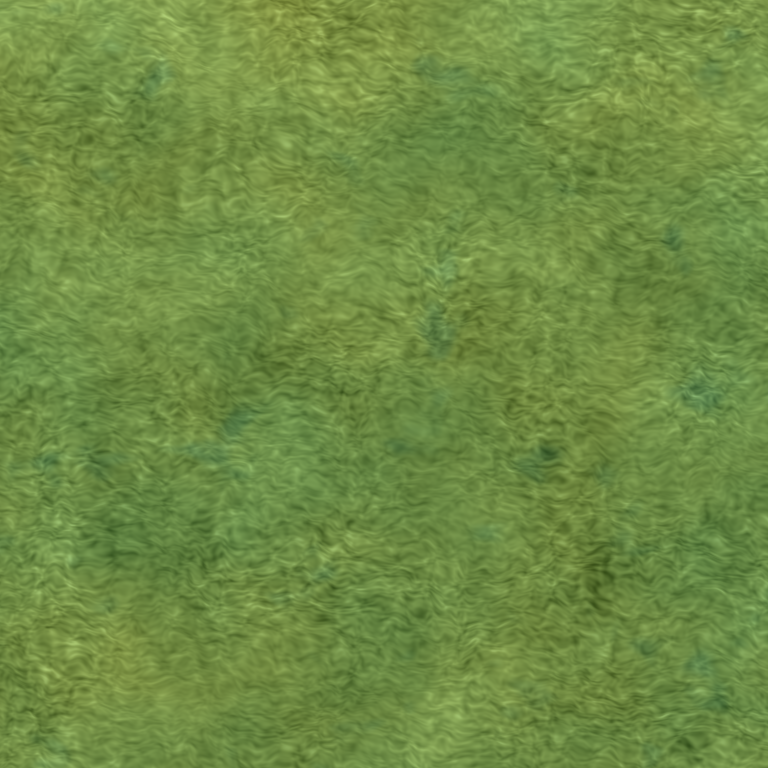
This texture is drawn by a Shadertoy shader. Its source:

```glsl
// A sunlit lawn seen at a slant: short, soft, mostly horizontal tufts over
// broad patches of yellow, mid and bluish green. Layers of gradient noise,
// stretched sideways and gently warped, add up to tone and tint.

const vec3 GRASS_GREEN = vec3(0.437, 0.550, 0.266);
const vec3 TONE_AXIS   = vec3(1.00, 1.06, 0.76);    // shadow to highlight
const vec3 WARM_AXIS   = vec3(0.85, 0.12, -0.35);   // bluish to dry yellow
const vec3 COOL_SHADE  = vec3(-0.075, -0.045, 0.01);

const vec2 BLADE_SCALE = vec2(108.0, 205.0);
const vec2 TUFT_SCALE  = vec2(58.0, 122.0);
const vec2 CLUMP_SCALE = vec2(25.0, 44.0);
const vec2 PATCH_SCALE = vec2(4.5, 5.5);

float hash(vec2 p) {
    return fract(sin(dot(p, vec2(127.1, 311.7))) * 43758.5453);
}

// Dot product of a random unit gradient with the offset from its corner
float cornerSlope(vec2 cell, vec2 offset) {
    float angle = 6.28318 * hash(cell);
    return dot(vec2(cos(angle), sin(angle)), offset);
}

// Gradient noise, centred on zero
float noise(vec2 p) {
    vec2 cell = floor(p);
    vec2 f = p - cell;
    vec2 s = f * f * f * (f * (f * 6.0 - 15.0) + 10.0);
    vec2 e = vec2(1.0, 0.0);
    float low  = mix(cornerSlope(cell, f), cornerSlope(cell + e.xy, f - e.xy), s.x);
    float high = mix(cornerSlope(cell + e.yx, f - e.yx), cornerSlope(cell + e.xx, f - e.xx), s.x);
    return mix(low, high, s.y);
}

float fbm(vec2 p, int octaves) {
    float sum = 0.0;
    float weight = 1.0;
    for (int i = 0; i < octaves; i++) {
        sum += weight * noise(p);
        p = mat2(1.6, 1.2, -1.2, 1.6) * p + 17.3;
        weight *= 0.55;
    }
    return sum;
}

// Bends the rows of tufts so that they do not follow a grid
vec2 warp(vec2 p, float scale, float amount) {
    vec2 q = p * scale;
    return p + amount * vec2(noise(q + 3.7), noise(q + 41.2));
}

// Fine light and dark of the blades, tufts and clumps
float grassGrain(vec2 p) {
    vec2 q = warp(warp(p, 9.0, 0.022), 42.0, 0.008);
    q.y += 0.10 * q.x;
    float blades = noise(q * BLADE_SCALE + 5.0);
    float tufts  = noise(q * TUFT_SCALE + 23.0);
    float clumps = noise(q * CLUMP_SCALE + 61.0);
    return 0.078 * blades + 0.112 * tufts + 0.075 * clumps;
}

vec3 lawn(vec2 p, float height) {
    vec2 q = warp(p, 7.0, 0.035);

    // Broad patches of shade and tint
    float shade  = fbm(q * PATCH_SCALE + 11.0, 3);
    float warmth = fbm(q * PATCH_SCALE * 0.8 + 73.0, 3);
    float hollow = smoothstep(0.28, 0.75, fbm(q * vec2(8.0, 11.0) + 131.0, 3));

    // Grain is crisper in some areas than in others
    float crispness = 1.0 + 0.7 * noise(q * 6.0 + 97.0);
    float grain = grassGrain(p) * crispness;

    // The far, upper edge is paler and yellower
    float far = smoothstep(0.55, 1.05, height) - 0.2;

    float tone = grain + 0.075 * shade + 0.055 * far;
    tone += 1.3 * tone * abs(tone);
    float warm = 0.06 * warmth + 0.025 * far;

    vec3 color = GRASS_GREEN + TONE_AXIS * tone + WARM_AXIS * warm;
    color += COOL_SHADE * hollow;

    // Pale bluish glints on the brightest tufts
    float glint = smoothstep(0.05, 0.13, grain);
    return color + glint * vec3(0.008, 0.015, 0.025);
}

void mainImage(out vec4 fragColor, in vec2 fragCoord) {
    vec2 p = fragCoord / iResolution.y;
    vec3 color = lawn(p, p.y);
    fragColor = vec4(clamp(color, 0.0, 1.0), 1.0);
}
```
